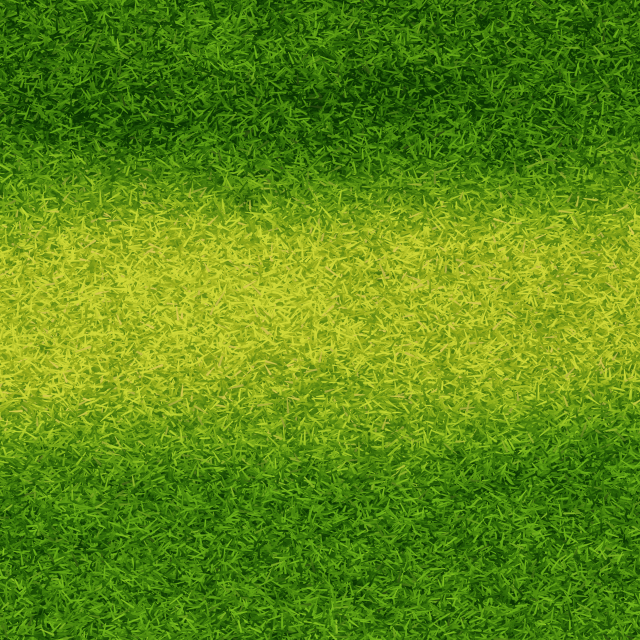
Give the GLSL for this texture, as a Shadertoy shader.

```glsl
// Sunlit lawn: dense short grass blades crossed by a soft horizontal band of light.

const float PI = 3.14159265;
const int LAYERS = 8;
const float CELLS = 76.0;

float hash(vec2 p) {
    vec3 q = fract(vec3(p.xyx) * 0.1031);
    q += dot(q, q.yzx + 33.33);
    return fract((q.x + q.y) * q.z);
}

vec2 hash2(vec2 p) {
    return vec2(hash(p), hash(p + 57.3));
}

vec2 gradient(vec2 cell) {
    float angle = 2.0 * PI * hash(cell);
    return vec2(cos(angle), sin(angle));
}

// Gradient noise, roughly -0.7 to 0.7
float gradientNoise(vec2 p) {
    vec2 i = floor(p), f = fract(p);
    vec2 u = f * f * f * (f * (f * 6.0 - 15.0) + 10.0);
    vec2 e = vec2(0.0, 1.0);
    float a = dot(gradient(i), f);
    float b = dot(gradient(i + e.yx), f - e.yx);
    float c = dot(gradient(i + e.xy), f - e.xy);
    float d = dot(gradient(i + e.yy), f - e.yy);
    return mix(mix(a, b, u.x), mix(c, d, u.x), u.y);
}

float softSpot(vec2 p, vec2 center, vec2 radius) {
    vec2 q = (p - center) / radius;
    return exp(-dot(q, q));
}

// Amount of sunlight in the central band, 0 to 1
float sunBand(vec2 p) {
    float warp = 0.06 * gradientNoise(p * vec2(3.0, 5.0) + 4.7);
    float lower = p.y + warp - 0.06 * (p.x - 0.5);
    float upper = p.y + warp;
    return smoothstep(0.20, 0.46, lower) * (1.0 - smoothstep(0.58, 0.82, upper));
}

// Average brightness of the lawn, before single blades
float lawnTone(vec2 p, float sun) {
    float shade = mix(0.36, 0.29, smoothstep(0.3, 0.8, p.y));
    float tone = mix(shade, 0.76, sun);
    tone += 0.10 * softSpot(p, vec2(0.36, 0.53), vec2(0.22, 0.09));
    tone += 0.09 * softSpot(p, vec2(0.0, 0.46), vec2(0.14, 0.08));
    tone -= 0.13 * softSpot(p, vec2(0.63, 0.845), vec2(0.16, 0.06));
    tone -= 0.07 * softSpot(p, vec2(0.15, 0.84), vec2(0.22, 0.07));
    tone += 0.07 * softSpot(p, vec2(0.35, 0.92), vec2(0.25, 0.04));
    tone += 0.05 * softSpot(p, vec2(0.45, 0.0), vec2(0.5, 0.08));
    tone += 0.09 * gradientNoise(p * vec2(13.0, 18.0));
    // Sparse thin patches where the soil shades through
    float gap = smoothstep(0.36, 0.58, gradientNoise(p * vec2(19.0, 34.0) + 8.2));
    return tone - 0.16 * gap;
}

vec3 grassColor(float tone, float sun) {
    float t = clamp(tone, 0.0, 1.0) * 4.0;
    vec3 bright = mix(vec3(0.50, 0.68, 0.13), vec3(0.58, 0.68, 0.11), sun);
    vec3 c = mix(vec3(0.05, 0.20, 0.01), vec3(0.20, 0.39, 0.04), clamp(t, 0.0, 1.0));
    c = mix(c, vec3(0.36, 0.54, 0.08), clamp(t - 1.0, 0.0, 1.0));
    c = mix(c, bright, clamp(t - 2.0, 0.0, 1.0));
    c = mix(c, vec3(0.78, 0.85, 0.23), clamp(t - 3.0, 0.0, 1.0));
    return c * mix(vec3(0.86, 1.02, 0.75), vec3(1.04, 1.0, 0.95), sun);
}

// Tapered blade: x is coverage, y is position from root to tip
vec2 blade(vec2 p, float angle, float halfLength, float width, float blur) {
    vec2 dir = vec2(cos(angle), sin(angle));
    float along = clamp(dot(p, dir), -halfLength, halfLength);
    float tip = 0.5 + 0.5 * along / halfLength;
    float dist = length(p - dir * along) - width * (1.0 - 0.65 * tip);
    return vec2(1.0 - smoothstep(-blur, blur, dist), tip);
}

// Paints one scattered sheet of blades over the given colour
vec3 bladeLayer(vec3 under, vec2 p, float tone, float sun, float depth, float pixel) {
    vec2 seed = vec2(37.0, 91.0) * (1.0 + floor(depth * float(LAYERS)));
    vec2 grid = p * CELLS + seed * 0.37;
    vec2 cell = floor(grid);
    vec3 color = under;
    for (int y = -1; y <= 1; y++) {
        for (int x = -1; x <= 1; x++) {
            vec2 id = cell + vec2(x, y);
            vec2 root = id + hash2(id + seed);
            vec2 form = hash2(id + seed + 13.7);
            float luck = hash(id + seed + 29.1);
            float angle = PI * (0.5 + 1.5 * (form.x - 0.5));
            vec2 b = blade(grid - root, angle, mix(0.4, 0.9, form.y), 0.14, pixel * CELLS * 0.75);
            float contrast = mix(0.72, 0.56, sun);
            float bladeTone = tone + contrast * (luck - 0.5) + 0.18 * (depth - 0.4) + 0.14 * (b.y - 0.5);
            vec3 green = grassColor(bladeTone, sun);
            float dry = step(0.965, hash(id + seed + 43.9)) * mix(0.15, 0.75, sun);
            color = mix(color, mix(green, vec3(0.86, 0.78, 0.36), dry), b.x);
        }
    }
    return color;
}

void mainImage(out vec4 fragColor, in vec2 fragCoord) {
    vec2 p = fragCoord / iResolution.xy;
    float pixel = 1.0 / iResolution.y;
    float sun = sunBand(p);
    float tone = lawnTone(p, sun);
    vec3 color = grassColor(tone - 0.28 + 0.2 * gradientNoise(p * 110.0), sun);
    for (int i = 0; i < LAYERS; i++) {
        color = bladeLayer(color, p, tone, sun, (float(i) + 0.5) / float(LAYERS), pixel);
    }
    fragColor = vec4(color, 1.0);
}
```
